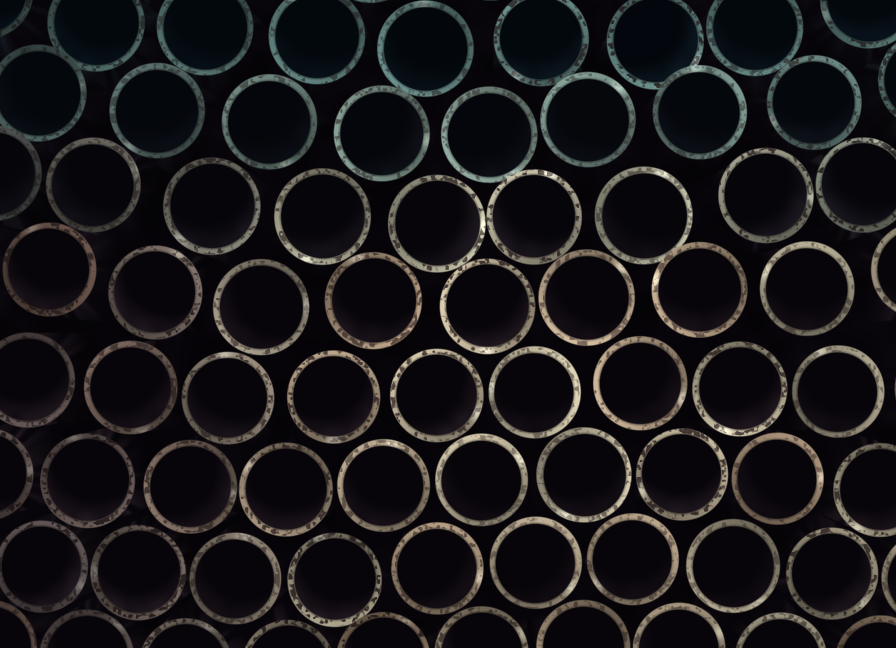
Give the GLSL for this pattern, as a Shadertoy shader.

```glsl
// Stacked steel pipes seen end-on: a loosely packed staggered lattice of worn,
// speckled rims around dark bores, lit warm in the middle and teal at the top.
// Each pixel visits nearby cells, layering shafts first and then pipe faces.

const vec2  PITCH      = vec2(0.1525, 0.1354); // spacing across and up
const vec2  ORIGIN     = vec2(0.747, 0.121);   // anchor of row zero
const float RADIUS     = 0.0705;
const float RIM_WIDTH  = 0.0098;
const float STRETCH    = 0.11;                 // wider packing in upper rows
const float WAVE       = 0.014;                // sag of the lower rows
const float SMILE      = 0.14;                 // upward bow of the upper rows
const vec2  VANISHING  = vec2(0.77, 0.52);
const vec3  BACKDROP   = vec3(0.024, 0.016, 0.032);
const vec3  BORE_WARM  = vec3(0.028, 0.018, 0.036);
const vec3  BORE_COOL  = vec3(0.012, 0.030, 0.050);
const vec3  CREAM      = vec3(0.88, 0.84, 0.72);
const vec3  TEAL       = vec3(0.54, 0.73, 0.71);
const vec3  MAUVE      = vec3(0.68, 0.60, 0.60);
const vec3  RUST       = vec3(0.76, 0.56, 0.44);
const vec3  GRIME      = vec3(0.17, 0.12, 0.12);

struct Pipe { vec2 center; float radius; vec4 rnd; };

vec4 hash4(vec2 p) {
    vec4 q = fract(p.xyxy * vec4(0.1031, 0.1030, 0.0973, 0.1099));
    q += dot(q, q.wzxy + 33.33);
    return fract((q.xxyz + q.yzzw) * q.zywx);
}

float noise(vec2 p) {
    vec2 i = floor(p), f = fract(p);
    f = f * f * (3.0 - 2.0 * f);
    vec2 e = vec2(0.0, 1.0);
    return mix(mix(hash4(i).x, hash4(i + e.yx).x, f.x),
               mix(hash4(i + e.xy).x, hash4(i + e.yy).x, f.x), f.y);
}

// Looseness of a row: 0 in the tight lower stack, 1 in the upper one
float looseness(float row) { return smoothstep(1.2, 3.6, row); }

float rowPitch(float row) { return PITCH.x * (1.0 + STRETCH * looseness(row)); }

float rowShift(float row) { return 0.5 * mod(row + 1.0, 2.0); }

Pipe makePipe(vec2 cell) {
    vec4 rnd = hash4(cell + 71.0);
    float loose = looseness(cell.y);
    vec2 c = ORIGIN + vec2((cell.x + rowShift(cell.y)) * rowPitch(cell.y), cell.y * PITCH.y);
    float side = c.x - 0.7;
    c.y += mix(-WAVE * cos(5.9 * (c.x - 0.42)), SMILE * side * side, loose);
    c += (rnd.xy - 0.5) * mix(0.009, 0.024, loose);
    return Pipe(c, RADIUS + 0.003 * rnd.z + 0.002 * loose, rnd);
}

// Dim outer wall receding toward the vanishing point
vec3 shaftLight(vec2 p, Pipe pipe, float px) {
    vec2 axis = (VANISHING - pipe.center) * 0.14 + vec2(0.0, -0.008);
    vec2 q = p - pipe.center;
    float h = clamp(dot(q, axis) / dot(axis, axis), 0.0, 1.0);
    float d = length(q - axis * h) - pipe.radius * (1.0 - 0.1 * h);
    float streak = noise(vec2(atan(q.y, q.x) * 9.0, pipe.rnd.x * 50.0));
    float lit = (1.0 - h) * streak * streak * (0.4 + 0.6 * pipe.rnd.w);
    vec3 tint = mix(vec3(0.24, 0.19, 0.21), vec3(0.13, 0.20, 0.24),
                    smoothstep(0.6, 0.95, pipe.center.y));
    return tint * lit * smoothstep(px, -px, d);
}

// Faint light on the far wall inside the pipe
vec3 boreColor(vec2 q, Pipe pipe) {
    float cool = smoothstep(0.55, 1.0, pipe.center.y);
    float angle = mix(-2.4, -0.7, pipe.rnd.x);
    vec2 toLight = vec2(cos(angle), sin(angle));
    float depth = length(q + toLight * pipe.radius * 0.55) / pipe.radius;
    float wall = smoothstep(0.85, 1.4, depth) * (0.3 + 0.7 * pipe.rnd.w);
    wall *= 0.6 + 0.6 * noise((q + pipe.center) * 45.0);
    vec3 glow = mix(vec3(0.10, 0.075, 0.085), vec3(0.03, 0.06, 0.08), cool);
    return mix(BORE_WARM, BORE_COOL, cool) + glow * wall;
}

// Cut end of the pipe: lit metal, rust specks and a small glint
vec3 rimColor(vec2 p, vec2 q, float t, Pipe pipe) {
    vec2 c = pipe.center;
    vec2 fall = (c - vec2(0.84, 0.48)) / vec2(0.60, 0.65);
    float light = mix(0.48, 1.0, exp(-dot(fall, fall)));
    vec3 metal = mix(MAUVE, CREAM, smoothstep(0.05, 0.55, c.x));
    metal = mix(metal, RUST, 0.55 * pipe.rnd.y * pipe.rnd.y);
    metal = mix(metal, TEAL, smoothstep(0.58, 0.92, c.y));

    float angle = atan(q.y, q.x);
    float sweep = 0.82 + 0.18 * cos(angle - 6.28 * pipe.rnd.z);
    float glint = pow(max(cos(angle - 6.28 * pipe.rnd.x), 0.0), 70.0);
    float grain = 0.55 * noise(p * 145.0) + 0.45 * noise(p * 260.0 + 17.0);
    float body = smoothstep(-0.1, 0.3, t) * smoothstep(1.15, 0.75, t);
    float wear = smoothstep(0.46, 0.70, grain) * body * mix(0.45, 1.0, pipe.rnd.w);
    vec3 col = mix(metal * sweep, GRIME, 0.85 * wear) * light;
    col *= 0.72 + 0.28 * smoothstep(0.0, 0.45, t);
    return col + glint * light * vec3(0.30, 0.31, 0.29);
}

void mainImage(out vec4 fragColor, in vec2 fragCoord) {
    float px = 1.0 / iResolution.y;
    vec2 p = fragCoord * px;
    vec3 shafts = vec3(0.0), faces = vec3(0.0);
    float uncovered = 1.0;
    float nearRow = round((p.y - ORIGIN.y) / PITCH.y);

    for (int j = 1; j >= -1; j--) {
        float row = nearRow + float(j);
        float nearCol = round((p.x - ORIGIN.x) / rowPitch(row) - rowShift(row));
        for (int i = -1; i <= 1; i++) {
            Pipe pipe = makePipe(vec2(nearCol + float(i), row));
            vec2 q = p - pipe.center;
            shafts = max(shafts, shaftLight(p, pipe, px));

            // Slightly off-centre bore makes the rim uneven
            float outer = length(q) - pipe.radius;
            float inner = length(q - (pipe.rnd.zw - 0.5) * 0.0028) - pipe.radius + RIM_WIDTH;
            float cover = smoothstep(px, -px, outer);
            vec3 face = mix(boreColor(q, pipe), rimColor(p, q, inner / RIM_WIDTH, pipe),
                            smoothstep(-px, px, inner));
            faces = mix(faces, face, cover);
            uncovered *= 1.0 - cover;
        }
    }
    vec3 gap = BACKDROP * (0.6 + 0.8 * noise(p * 30.0)) + shafts;
    fragColor = vec4(faces + gap * uncovered, 1.0);
}
```
